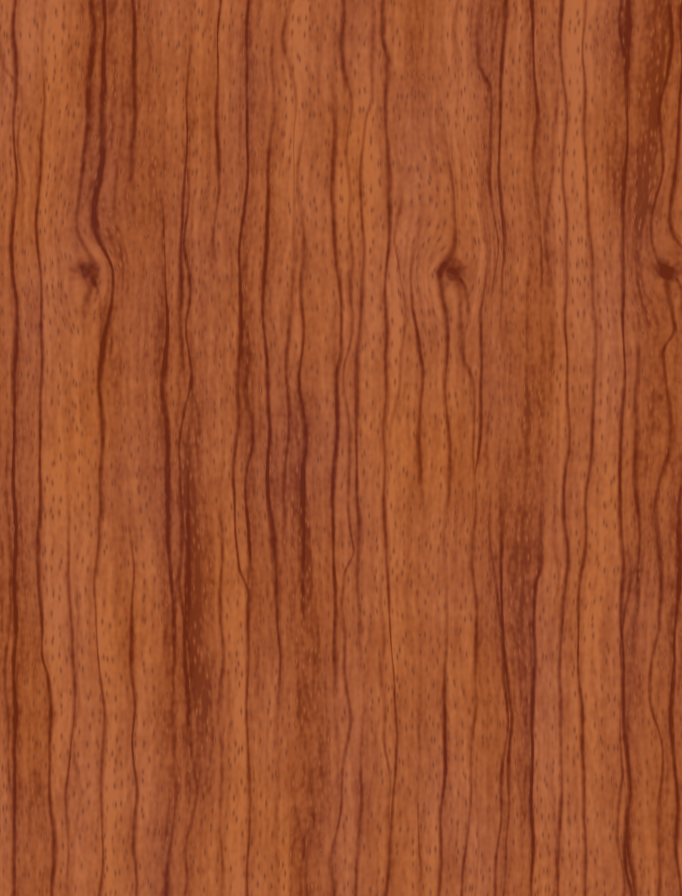
A Shadertoy shader for this texture:

```glsl
// Reddish-brown wood veneer with dark upright veins, small knots and pores.
// Bands and fibres are stretched gradient noise; each vein is a wandering line
// in a jittered column, bent around the knots. Units: canvas height = 1.
#define VEIN_COUNT 31.0
#define VEIN_WIDTH 0.0027
#define VEIN_DEPTH 0.66
#define HALO_WIDTH 0.008
#define BASE_TONE 0.79
#define BAND_CONTRAST 0.56
#define FIBRE_CONTRAST 0.34
#define PORE_DEPTH 0.62
#define DARK_WOOD vec3(0.425, 0.170, 0.090)
#define MID_WOOD vec3(0.610, 0.318, 0.178)
#define LIGHT_WOOD vec3(0.705, 0.400, 0.232)
#define PORE_COLOR vec3(0.45, 0.23, 0.15)

float hash(vec2 p) {
    vec3 q = fract(vec3(p.xyx) * 0.1031);
    q += dot(q, q.yzx + 33.33);
    return fract((q.x + q.y) * q.z);
}

vec2 gradient(vec2 cell) {
    float angle = 6.2832 * hash(cell);
    return vec2(cos(angle), sin(angle));
}

float gradientNoise(vec2 p) {
    vec2 i = floor(p), f = p - i;
    vec2 s = f * f * f * (f * (f * 6.0 - 15.0) + 10.0);
    vec2 e = vec2(1.0, 0.0);
    float low = mix(dot(gradient(i), f), dot(gradient(i + e), f - e), s.x);
    float high = mix(dot(gradient(i + e.yx), f - e.yx),
                     dot(gradient(i + 1.0), f - 1.0), s.x);
    return mix(low, high, s.y);
}

// Dark lines, one per column, each with its own wander, jog and fading.
float veins(float u, float y, float count, float seed) {
    float column = floor(u * count), dark = 0.0;
    for (float k = -2.0; k <= 2.0; k++) {
        float id = column + k + seed;
        float jog = smoothstep(-0.016, 0.016, y - hash(vec2(id, 3.0))) - 0.5;
        float center = column + k + 0.2 + 0.6 * hash(vec2(id, 7.0))
            + 0.50 * gradientNoise(vec2(id * 5.3, y * 2.3))
            + 0.20 * gradientNoise(vec2(id * 3.7, y * 13.0))
            + 0.55 * jog * (hash(vec2(id, 11.0)) - 0.5);
        float d = u - center / count;
        float swell = 1.0 + 1.1 * gradientNoise(vec2(id * 2.9, y * 9.0));
        float line = exp(-pow(abs(d) / (VEIN_WIDTH * swell), 2.5));
        float side = hash(vec2(id, 17.0)) < 0.5 ? -1.0 : 1.0;
        float halo = exp(-abs(d) / HALO_WIDTH) * smoothstep(-0.002, 0.002, d * side);
        float fade = smoothstep(-0.35, 0.20, gradientNoise(vec2(id * 1.7, y * 2.6))
            + 0.5 * hash(vec2(id, 23.0)) - 0.15);
        dark = max(dark, fade * (0.8 * line + 0.32 * halo));
    }
    return dark;
}

// Short upright dashes scattered over staggered cells.
float pores(vec2 p, vec2 cell, float seed) {
    vec2 g = p / cell;
    g.y += 9.0 * hash(vec2(floor(g.x), seed));
    vec2 id = floor(g) + seed;
    vec2 center = 0.35 + 0.3 * vec2(hash(id), hash(id + 41.0));
    vec2 d = (fract(g) - center) * cell / vec2(0.0014, 0.0040);
    return exp(-dot(d, d)) * smoothstep(0.25, 0.8, hash(id + 83.0));
}

void mainImage(out vec4 fragColor, in vec2 fragCoord) {
    vec2 p = fragCoord / iResolution.y;

    // Gentle sway of the whole grain
    float u = p.x + 0.018 * gradientNoise(p * vec2(4.0, 2.2))
        + 0.004 * gradientNoise(p * vec2(15.0, 12.0));

    // Knots: push the grain aside, add a dark eye and a hooked tail
    vec3 knotX = vec3(0.094, 0.505, 0.746);
    float eye = 0.0, glow = 0.0;
    for (int k = 0; k < 3; k++) {
        vec2 q = p - vec2(knotX[k], 0.698);
        float lean = k == 1 ? 1.0 : -1.0;
        float near = exp(-dot(q / vec2(0.036, 0.047), q / vec2(0.036, 0.047)));
        u -= 0.65 * q.x * near;
        u -= 0.30 * lean * max(q.y, 0.0) * exp(-pow(q.x / 0.05, 2.0) - pow(q.y / 0.09, 2.0));
        glow += near;
        vec2 r = (q + 0.006 * gradientNoise(q * 130.0 + float(k) * 9.0)) / vec2(0.014, 0.010);
        eye = max(eye, exp(-dot(r, r)));
        float below = max(-q.y, 0.0);
        float tail = q.x - 0.019 * (1.0 - exp(-below / 0.014));
        eye = max(eye, 0.7 * exp(-pow(tail / 0.003, 2.0) - below / 0.07)
            * smoothstep(0.0, 0.008, below));
    }

    // Broad bands, dark streaks, fine fibres and faint cross ripple
    float band = gradientNoise(vec2(u * 13.0, p.y * 0.9 + 4.0))
        + 0.75 * gradientNoise(vec2(u * 42.0, p.y * 1.7));
    float streak = smoothstep(0.10, 0.24, gradientNoise(vec2(u * 19.0 + 7.0, p.y * 1.5)));
    float fibre = gradientNoise(vec2(u * 150.0, p.y * 12.0))
        + 0.8 * gradientNoise(vec2(u * 215.0, p.y * 62.0))
        + 0.5 * gradientNoise(p * vec2(190.0, 150.0) + 30.0);
    float ripple = gradientNoise(vec2(p.x * 11.0, p.y * 36.0));
    float tone = BASE_TONE + BAND_CONTRAST * band + FIBRE_CONTRAST * fibre
        + 0.13 * ripple + 0.08 * glow - 0.24 * streak;
    float vein = max(veins(u, p.y, VEIN_COUNT, 0.0),
                     0.75 * veins(u + 0.013, p.y, VEIN_COUNT * 0.53, 90.0));
    float lightness = clamp(tone, 0.16, 1.10);
    tone = lightness - VEIN_DEPTH * vein * (0.65 + 0.5 * lightness) - 0.75 * eye;
    // Wood colour, with pores dark on light bands and pale on dark ones
    vec3 color = mix(DARK_WOOD, MID_WOOD, clamp(tone * 2.0, -0.1, 1.0));
    color = mix(color, LIGHT_WOOD, clamp(tone * 2.0 - 1.0, 0.0, 1.1));
    float pore = max(pores(vec2(u, p.y), vec2(0.0095, 0.024), 5.0),
                     pores(vec2(u + 0.3, p.y), vec2(0.0078, 0.020), 61.0));
    vec3 fleck = mix(LIGHT_WOOD, PORE_COLOR, smoothstep(0.40, 0.58, lightness));
    color = mix(color, fleck, PORE_DEPTH * pore * (1.0 - 0.7 * vein));
    color += vec3(0.014, 0.0, -0.040) * gradientNoise(p * vec2(14.0, 5.0) + 20.0);
    fragColor = vec4(color, 1.0);
}
```
